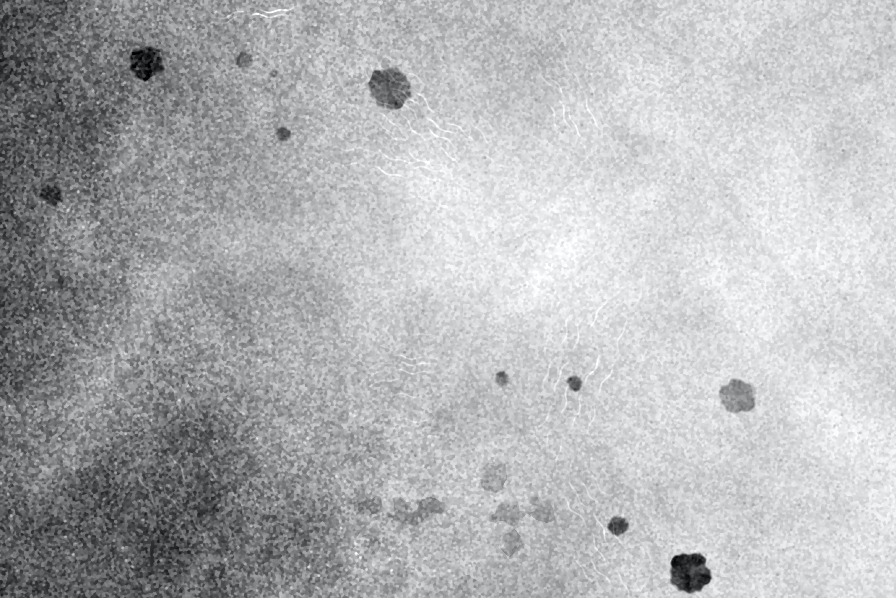
This texture is drawn by a Shadertoy shader. Its source:

```glsl
#define MOTTLE 0.30
#define GRAIN 0.34
#define SCRATCH 0.15
#define SPECK 0.20
#define STAIN 0.20
#define SPOT_COUNT 11
#define TINT vec3(-0.004, 0.0, 0.005)

vec2 hash2(vec2 p) {
    vec3 a = fract(p.xyx * vec3(0.1031, 0.1030, 0.0973));
    a += dot(a, a.yzx + 33.33);
    return fract((a.xx + a.yz) * a.zy);
}

mat2 rotation(float angle) {
    float c = cos(angle), s = sin(angle);
    return mat2(c, s, -s, c);
}

// Cellular noise: blended tone around zero, nearest distance, nearest id
vec3 cellular(vec2 p) {
    vec2 cell = floor(p), f = fract(p);
    float tone = 0.0, total = 0.0, nearest = 9.0, id = 0.0;
    for (int j = -1; j <= 1; j++) {
        for (int i = -1; i <= 1; i++) {
            vec2 o = vec2(i, j);
            float d = length(o + hash2(cell + o) - f);
            float value = hash2(cell + o + 17.3).x;
            float weight = exp(-6.0 * d * d);
            tone += weight * value;
            total += weight;
            if (d < nearest) { nearest = d; id = value; }
        }
    }
    return vec3(tone / total - 0.5, nearest, id);
}

float mottle(vec2 p) {
    float sum = 0.0, amp = 0.5;
    p += 0.03 * sin(p.yx * 9.0 + 2.0 * sin(p * 5.0));
    p *= 5.0;
    for (int i = 0; i < 5; i++) {
        sum += amp * cellular(p + 40.0).x;
        p = rotation(0.6) * p * 2.2;
        amp *= 0.72;
    }
    return sum;
}

float glow(vec2 p, vec2 centre, vec2 radius) {
    vec2 q = (p - centre) / radius;
    return exp(-dot(q, q));
}

float streak(vec2 p, vec2 a, vec2 b, float width) {
    vec2 d = b - a, q = p - a;
    float r = length(q - d * clamp(dot(q, d) / dot(d, d), 0.0, 1.0)) / width;
    return exp(-r * r);
}

// Broad light and shade across the plaster
float wash(vec2 p) {
    float t = 0.42 + 0.44 * (1.0 - exp(-2.0 * p.x));
    t -= 0.18 * glow(p, vec2(0.03, 0.87), vec2(0.17, 0.28));
    t -= 0.24 * glow(p, vec2(0.40, 0.06), vec2(0.30, 0.25));
    t -= 0.05 * glow(p, vec2(0.52, 0.92), vec2(0.20, 0.15));
    t -= 0.05 * glow(p, vec2(0.95, 0.03), vec2(0.20, 0.20));
    t -= 0.04 * glow(p, vec2(0.95, 1.00), vec2(0.40, 0.12));
    t -= 0.07 * glow(p, vec2(0.28, 0.36), vec2(0.12, 0.13));
    t += 0.14 * glow(p, vec2(0.87, 0.61), vec2(0.30, 0.20));
    t += 0.07 * glow(p, vec2(0.40, 0.60), vec2(0.09, 0.08));
    t += 0.06 * glow(p, vec2(1.47, 0.60), vec2(0.25, 0.18));
    t += 0.05 * glow(p, vec2(1.52, 0.10), vec2(0.20, 0.25));
    t += 0.08 * streak(p, vec2(1.20, 0.54), vec2(1.42, 0.28), 0.06);
    t += 0.11 * streak(p, vec2(0.27, 0.53), vec2(0.08, 0.18), 0.04);
    t += 0.10 * streak(p, vec2(0.23, 0.80), vec2(0.20, 0.72), 0.025);
    return t;
}

// Broken hairlines inside a soft patch
float scratches(vec2 p, vec2 centre, vec2 radius, float angle, float rows) {
    vec2 q = rotation(-angle) * (p - centre);
    float mask = glow(q, vec2(0.0), radius);
    q.y += 0.004 * sin(q.x * 60.0) + 0.002 * sin(q.x * 171.0);
    float row = floor(q.y * rows);
    vec2 h = hash2(vec2(row + 90.0, rows));
    float x = q.x * 13.0 + h.x * 7.0;
    float present = step(0.45, hash2(vec2(floor(x) + 60.0, row + 80.0)).y);
    float ends = smoothstep(0.0, 0.25, fract(x)) * smoothstep(1.0, 0.6, fract(x));
    float d = abs(fract(q.y * rows) - 0.3 - 0.4 * h.y) / rows;
    return mask * present * ends * smoothstep(0.0012 + 1.0 / iResolution.y, 0.0, d);
}

// Ink spots: centre, radius, strength
const vec4 SPOTS[SPOT_COUNT] = vec4[SPOT_COUNT](
    vec4(0.246, 0.896, 0.028, 0.72), vec4(0.652, 0.853, 0.035, 0.47),
    vec4(0.408, 0.898, 0.014, 0.38), vec4(0.473, 0.776, 0.012, 0.40),
    vec4(0.457, 0.877, 0.007, 0.50), vec4(0.086, 0.672, 0.017, 0.60),
    vec4(0.840, 0.366, 0.012, 0.42), vec4(0.961, 0.359, 0.012, 0.55),
    vec4(1.232, 0.336, 0.029, 0.36), vec4(1.033, 0.121, 0.016, 0.65),
    vec4(1.154, 0.041, 0.034, 0.75));

void mainImage(out vec4 fragColor, in vec2 fragCoord) {
    vec2 p = fragCoord / iResolution.y;
    float tone = wash(p);
    float shade = smoothstep(0.92, 0.45, tone);
    tone += MOTTLE * mottle(p) * mix(0.45, 1.0, shade);

    // Faint stains low in the middle
    vec3 blot = cellular(p * 16.0 + 5.0);
    float rough = cellular(p * 70.0).x;
    float stain = smoothstep(0.38, 0.28, blot.y + 0.4 * rough) * step(0.5, blot.z);
    tone -= STAIN * stain * glow(p, vec2(0.77, 0.14), vec2(0.20, 0.13));

    // Ragged, unevenly filled spots
    float edge = 0.0015 + 1.0 / iResolution.y;
    for (int i = 0; i < SPOT_COUNT; i++) {
        vec4 s = SPOTS[i];
        vec2 q = p - s.xy;
        float a = atan(q.y, q.x);
        float wobble = 1.0 + 0.04 * sin(5.0 * a + s.x * 40.0) + 0.03 * sin(11.0 * a);
        float d = length(q) - s.z * (wobble + 0.25 * rough);
        tone *= 1.0 - s.w * (1.0 + 0.5 * rough) * smoothstep(edge, -edge, d);
    }

    // Scraped patches
    float lines = scratches(p, vec2(0.68, 0.37), vec2(0.06, 0.12), 0.08, 75.0);
    lines += scratches(p, vec2(0.70, 0.81), vec2(0.14, 0.08), -0.70, 60.0);
    lines += scratches(p, vec2(0.64, 0.72), vec2(0.10, 0.05), -0.20, 65.0);
    lines += scratches(p, vec2(0.96, 0.82), vec2(0.09, 0.05), -1.10, 70.0);
    lines += scratches(p, vec2(0.98, 0.38), vec2(0.16, 0.07), 1.20, 45.0);
    lines += scratches(p, vec2(1.00, 0.10), vec2(0.15, 0.07), -1.00, 50.0);
    lines += scratches(p, vec2(0.32, 0.22), vec2(0.25, 0.18), -0.90, 28.0);
    lines += 2.5 * scratches(p, vec2(0.44, 0.978), vec2(0.07, 0.012), 0.12, 90.0);
    tone += SCRATCH * lines;

    // Fine grain, pale chips in shade and dark pits in light
    tone += GRAIN * cellular(p * 230.0).x * mix(0.4, 1.0, shade);
    vec3 chip = cellular(p * 75.0 + 11.0);
    float dotMask = smoothstep(0.28, 0.08, chip.y);
    tone += SPECK * dotMask * (step(0.86, chip.z) * shade - 0.5 * step(chip.z, 0.07));

    fragColor = vec4(clamp(vec3(tone) + TINT, 0.0, 1.0), 1.0);
}
```
